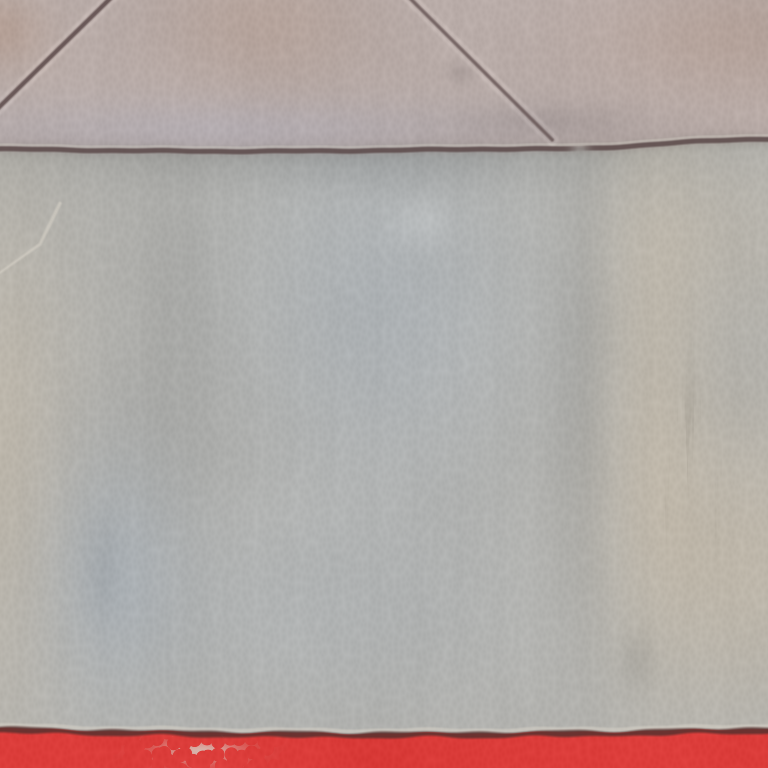
Give the GLSL for this texture, as a WebGL 2 fragment shader.

```glsl
#version 300 es
precision highp float;
// Weathered grey card with a folded seam, two diagonal creases and a red lower band.
uniform vec2 u_resolution;
out vec4 fragColor;

const vec3 CARD = vec3(0.700, 0.698, 0.682);
const vec3 FLAP = vec3(0.725, 0.675, 0.660);
const vec3 RED = vec3(0.860, 0.235, 0.225);
const vec3 CREASE = vec3(0.36, 0.29, 0.29);
const vec3 GAP = vec3(0.34, 0.19, 0.18);
const vec3 PALE = vec3(0.84, 0.82, 0.78);
const vec3 WARM = vec3(0.050, 0.022, -0.015);
const vec3 COOL = vec3(-0.022, 0.000, 0.030);
const vec3 SHADE = vec3(-0.060, -0.058, -0.055);
const vec3 BROWN = vec3(-0.020, -0.045, -0.065);
const float SEAM_WIDTH = 0.0032;
const float GRAIN = 0.035;
const float MOTTLE = 0.030;

vec2 hash2(vec2 p) {
  vec3 q = fract(p.xyx * vec3(0.1031, 0.1030, 0.0973));
  q += dot(q, q.yzx + 33.33);
  return fract((q.xx + q.yz) * q.zy);
}

// Distance to the nearest scattered point
float cellular(vec2 p) {
  vec2 cell = floor(p), f = fract(p);
  float nearest = 2.0;
  for (int j = -1; j <= 1; j++)
    for (int i = -1; i <= 1; i++) {
      vec2 g = vec2(i, j);
      vec2 d = g + hash2(cell + g + 50.0) - f;
      nearest = min(nearest, dot(d, d));
    }
  return sqrt(nearest);
}

// Layered sines, roughly -1 to 1
float waves(vec2 p) {
  float sum = 0.0, amp = 0.5;
  for (int i = 0; i < 5; i++) {
    sum += amp * sin(p.x + 1.7 * sin(p.y)) * cos(p.y + 1.3 * sin(p.x * 0.7));
    p = mat2(1.5, 1.1, -1.1, 1.5) * p + 2.3;
    amp *= 0.6;
  }
  return sum;
}

float segment(vec2 p, vec2 a, vec2 b) {
  vec2 ab = b - a;
  return length(p - a - ab * clamp(dot(p - a, ab) / dot(ab, ab), 0.0, 1.0));
}

float blob(vec2 p, vec2 centre, vec2 size) {
  vec2 d = (p - centre) / size;
  return exp(-dot(d, d));
}

float stroke(float d, float halfWidth, float px) {
  return 1.0 - smoothstep(halfWidth - px, halfWidth + px, abs(d));
}

void main() {
  vec2 uv = gl_FragCoord.xy / u_resolution;
  float px = 1.0 / min(u_resolution.x, u_resolution.y);
  float x = uv.x;
  float wobble = 0.0010 * sin(x * 37.0) + 0.0006 * sin(x * 91.0 + 1.0);
  float seamY = 0.806 - 0.003 * sin(x * 5.0) * step(x, 0.63)
              + 0.013 * smoothstep(0.72, 1.0, x) + 0.5 * wobble;
  float edgeY = 0.045 + 0.026 * (x - 0.5) * (x - 0.5) + wobble;
  float seam = uv.y - seamY;
  float edge = uv.y - edgeY;
  float soft = waves(uv * vec2(9.0, 7.0));

  // Broad stains on the panel
  vec3 card = CARD;
  card += WARM * (0.8 * blob(uv, vec2(0.0, 0.40), vec2(0.09, 0.35))
        + 0.9 * blob(uv, vec2(0.97, 0.27), vec2(0.16, 0.20))
        + 0.7 * blob(uv, vec2(0.85, 0.50), vec2(0.07, 0.32))
        + 0.4 * blob(uv, vec2(0.95, 0.70), vec2(0.15, 0.12)));
  card += COOL * (0.9 * blob(uv, vec2(0.50, 0.60), vec2(0.20, 0.25))
        + 0.9 * blob(uv, vec2(0.14, 0.26), vec2(0.09, 0.16))
        + 0.5 * blob(uv, vec2(0.40, 0.20), vec2(0.30, 0.15)));
  card += SHADE * (0.6 * blob(uv, vec2(0.23, 0.55), vec2(0.07, 0.30))
        + 0.7 * blob(uv, vec2(0.755, 0.50), vec2(0.035, 0.34))
        + 0.6 * blob(uv, vec2(0.13, 0.25), vec2(0.025, 0.07))
        + 0.7 * blob(uv, vec2(0.83, 0.14), vec2(0.022, 0.035))
        + 0.8 * blob(uv, vec2(0.45, 0.79), vec2(0.38, 0.035)));
  card += 0.04 * blob(uv, vec2(0.55, 0.71), vec2(0.035, 0.03));
  // Vertical drips on the right
  float drips = smoothstep(0.1, 0.7, waves(vec2(x * 110.0, uv.y * 6.0)));
  card -= 0.065 * drips * blob(uv, vec2(0.895, 0.37), vec2(0.035, 0.12));

  // Pinkish flap above the seam
  vec3 flap = FLAP;
  flap += BROWN * (0.8 * blob(uv, vec2(0.34, 0.97), vec2(0.13, 0.08))
        + 0.8 * blob(uv, vec2(0.95, 0.95), vec2(0.18, 0.08))
        + 1.2 * blob(uv, vec2(0.0, 0.96), vec2(0.06, 0.05)));
  flap += SHADE * (0.9 * blob(uv, vec2(0.72, 0.84), vec2(0.12, 0.025))
        + 0.9 * blob(uv, vec2(0.60, 0.905), vec2(0.018, 0.014)));
  flap += COOL * blob(uv, vec2(0.30, 0.83), vec2(0.35, 0.04));
  vec3 col = mix(card, flap, smoothstep(-0.012, 0.012, seam));

  // Paper fibre and cloudy mottling
  float fibre = cellular(uv * vec2(150.0, 95.0)) - 0.5;
  float streak = sin(x * 170.0 + 2.0 * soft) * sin(x * 61.0);
  col += GRAIN * fibre + MOTTLE * 0.5 * soft + 0.005 * streak;

  // Seam and diagonal creases
  float opening = 1.0 - 0.8 * blob(uv, vec2(0.755, seamY), vec2(0.012, 0.1));
  col -= 0.10 * exp(-abs(seam) / 0.008);
  col = mix(col, PALE, 0.35 * stroke(seam - 0.005, 0.002, px));
  col = mix(col, CREASE, 0.85 * opening * stroke(seam, SEAM_WIDTH, 1.5 * px));
  float leftFold = segment(uv, vec2(-0.02, 0.842), vec2(0.16, 1.018));
  float rightFold = segment(uv, vec2(0.516, 1.02), vec2(0.719, 0.818));
  col = mix(col, CREASE, 0.85 * stroke(leftFold, 0.0028, 1.5 * px));
  col = mix(col, CREASE, 0.70 * stroke(rightFold, 0.0022, 1.5 * px));
  col += 0.05 * stroke(min(leftFold, rightFold) - 0.006, 0.002, 2.0 * px);

  // Pale scratch at the left
  float scratch = min(segment(uv, vec2(-0.01, 0.638), vec2(0.052, 0.682)),
                      segment(uv, vec2(0.052, 0.682), vec2(0.078, 0.735)));
  col = mix(col, PALE, 0.6 * stroke(scratch + 0.001 * soft, 0.0018, 1.5 * px));

  // Red band below a torn edge
  vec3 red = RED + 0.03 * fibre + 0.02 * soft;
  float chips = smoothstep(0.62, 0.72, cellular(uv * 75.0))
              * blob(uv, vec2(0.26, 0.022), vec2(0.055, 0.016));
  red = mix(red, PALE, 0.8 * chips);
  col = mix(col, PALE, 0.55 * stroke(edge - 0.004, 0.0025, 1.5 * px));
  col = mix(red, col, smoothstep(-px, px, edge));
  float gap = stroke(edge + 0.002, 0.0035 + 0.001 * sin(x * 53.0), 2.0 * px);
  col = mix(col, GAP, 0.85 * gap);
  fragColor = vec4(clamp(col, 0.0, 1.0), 1.0);
}
```
